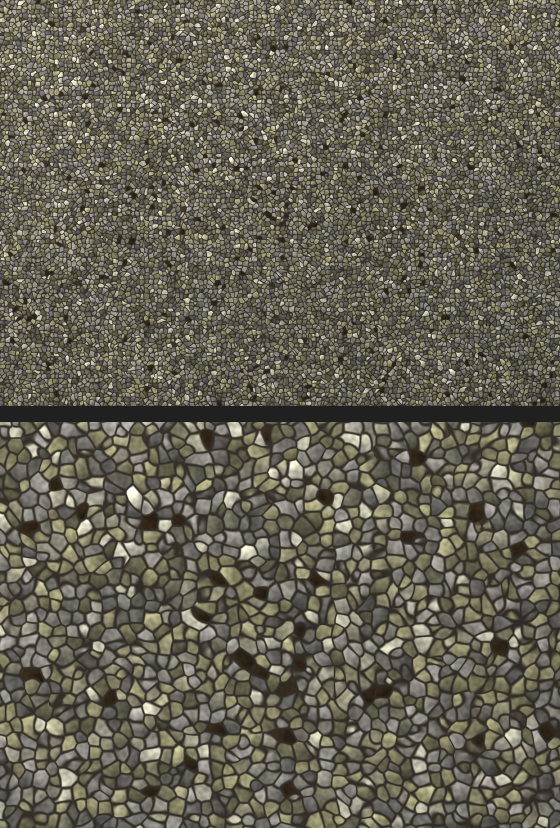
Top: the whole. Bottom: its middle third, enlarged.
Reproduce this texture procedurally as a Shadertoy shader.

```glsl
// Densely packed olive and grey mineral granules with dark gaps, lit from the upper left.

const float GRAINS_PER_HEIGHT = 90.0;
const int SAMPLES = 2; // supersamples per axis

const vec3 GAP_BROWN   = vec3(0.19, 0.17, 0.145);
const vec3 PIT_BROWN   = vec3(0.17, 0.13, 0.08);
const vec3 OLIVE_STONE = vec3(0.475, 0.465, 0.355);
const vec3 GREY_STONE  = vec3(0.46, 0.45, 0.43);
const vec3 PALE_STONE  = vec3(0.77, 0.76, 0.68);

// Three random values in 0..1 for a cell
vec3 hash3(vec2 cell, float seed) {
    vec3 q = fract(vec3(cell.xyx + seed) * vec3(0.1031, 0.1030, 0.0973));
    q += dot(q, q.yxz + 33.33);
    return fract((q.xxy + q.yxx) * q.zyx);
}

vec2 gradientAt(vec2 cell) {
    float angle = 6.2832 * hash3(cell, 7.3).x;
    return vec2(cos(angle), sin(angle));
}

// Gradient noise, roughly -0.7..0.7
float gradientNoise(vec2 p) {
    vec2 i = floor(p), f = fract(p);
    vec2 u = f * f * f * (f * (f * 6.0 - 15.0) + 10.0);
    vec2 e = vec2(1.0, 0.0);
    float a = dot(gradientAt(i), f);
    float b = dot(gradientAt(i + e.xy), f - e.xy);
    float c = dot(gradientAt(i + e.yx), f - e.yx);
    float d = dot(gradientAt(i + e.xx), f - e.xx);
    return mix(mix(a, b, u.x), mix(c, d, u.x), u.y);
}

// Distance from a grain centre, stretched along a random direction
float grainDistance(vec2 offset, vec3 shape) {
    float angle = 3.1416 * shape.x;
    vec2 axis = vec2(cos(angle), sin(angle));
    vec2 local = vec2(dot(offset, axis), dot(offset, vec2(-axis.y, axis.x)));
    float stretch = mix(1.0, 1.45, shape.y);
    float size = mix(0.78, 1.25, shape.z);
    return length(local * vec2(1.0 / stretch, stretch)) / size;
}

// Nearest grain: its cell, the offset from its centre and the margin to its edge
void findGrain(vec2 p, out vec2 grainCell, out vec2 grainOffset, out float margin) {
    vec2 base = floor(p);
    float nearest = 9.0, second = 9.0;
    grainCell = base;
    grainOffset = vec2(0.0);
    for (int y = -1; y <= 1; y++)
    for (int x = -1; x <= 1; x++) {
        vec2 cell = base + vec2(x, y);
        vec2 offset = p - cell - mix(vec2(0.08), vec2(0.92), hash3(cell, 1.7).xy);
        float d = grainDistance(offset, hash3(cell, 19.1));
        if (d < nearest) {
            second = nearest;
            nearest = d;
            grainCell = cell;
            grainOffset = offset;
        } else {
            second = min(second, d);
        }
    }
    margin = second - nearest;
}

// Mineral colour of one grain, with rare pale chips and dark pits
vec3 stoneColor(vec2 cell) {
    vec3 tone = hash3(cell, 41.9);
    vec3 stone = mix(OLIVE_STONE, GREY_STONE, smoothstep(0.25, 0.75, tone.x));
    stone *= mix(0.70, 1.36, tone.y);
    stone = mix(stone, PALE_STONE, smoothstep(0.90, 0.97, tone.z));
    return mix(stone, PIT_BROWN, 1.0 - smoothstep(0.015, 0.025, tone.z));
}

vec3 granules(vec2 p) {
    vec2 cell, offset;
    float margin;
    findGrain(p, cell, offset, margin);

    // Tilted facets and rough surface
    float tilt = 6.2832 * hash3(cell, 63.5).x;
    float facet = dot(offset, vec2(cos(tilt), sin(tilt)) + vec2(-0.4, 0.6));
    float roughness = gradientNoise(p * 2.6);
    vec3 stone = stoneColor(cell) * (1.0 + 0.26 * facet + 0.26 * roughness);

    // Uneven gaps between grains
    float gapWidth = 0.30 + 0.16 * gradientNoise(p * 0.7 + 31.0);
    return mix(GAP_BROWN, stone, smoothstep(0.02, gapWidth, margin));
}

// Broad falloff from the upper left, with faint blotches
float illumination(vec2 uv, vec2 p) {
    float falloff = 1.17 - 0.10 * uv.x - 0.17 * (1.0 - uv.y);
    return falloff + 0.07 * gradientNoise(p * 5.0) + 0.06 * gradientNoise(p * 17.0);
}

void mainImage(out vec4 fragColor, in vec2 fragCoord) {
    vec3 color = vec3(0.0);
    for (int j = 0; j < SAMPLES; j++)
    for (int i = 0; i < SAMPLES; i++) {
        vec2 jitter = (vec2(i, j) + 0.5) / float(SAMPLES) - 0.5;
        color += granules((fragCoord + jitter) / iResolution.y * GRAINS_PER_HEIGHT);
    }
    color /= float(SAMPLES * SAMPLES);
    color *= illumination(fragCoord / iResolution.xy, fragCoord / iResolution.y);
    fragColor = vec4(clamp(color, 0.0, 1.0), 1.0);
}
```
